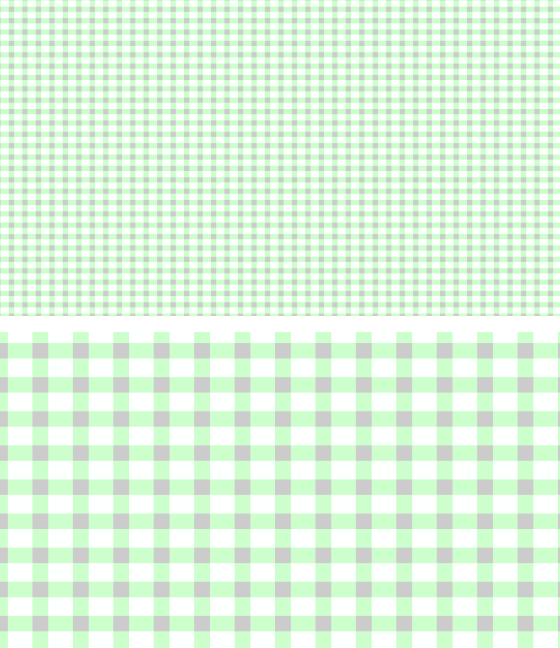
Top: the whole. Bottom: its middle third, enlarged.
Reproduce this pattern procedurally as a Shadertoy shader.

```glsl
// Gingham check: pale green bands run both ways over white and turn grey
// where they cross. Each axis is a repeated box profile with analytic edge
// coverage, and the two coverages select the colour.

// Lengths are fractions of the canvas height; x = columns, y = rows
const vec2 REPEATS = vec2(41.69, 27.80);           // repeats across and down
const float ASPECT = 16.0 / 9.0;                   // design proportions
const vec2 PERIOD = vec2(ASPECT, 1.0) / REPEATS;
const vec2 BAND_WIDTH = vec2(0.0167, 0.0163);
const vec2 FIRST_BAND = vec2(0.0363, 0.0294);      // centre, from the top left

const vec3 GROUND_COLOR = vec3(0.995, 1.0, 1.0);
const vec3 BAND_COLOR = vec3(0.80, 1.0, 0.80);
const vec3 CROSSING_COLOR = vec3(0.80, 0.80, 0.80);

// Coverage of the column bands (x) and row bands (y) at a point
vec2 bandCoverage(vec2 p, float pixelSize) {
    vec2 cell = (p - FIRST_BAND) / PERIOD;
    vec2 centreDistance = abs(cell - round(cell)) * PERIOD;
    return clamp((0.5 * BAND_WIDTH - centreDistance) / pixelSize + 0.5, 0.0, 1.0);
}

void mainImage(out vec4 fragColor, in vec2 fragCoord) {
    float pixelSize = 1.0 / iResolution.y;
    vec2 p = vec2(fragCoord.x, iResolution.y - fragCoord.y) * pixelSize;
    vec2 band = bandCoverage(p, pixelSize);

    // Blend along the columns, then across the rows
    vec3 betweenRows = mix(GROUND_COLOR, BAND_COLOR, band.x);
    vec3 onRow = mix(BAND_COLOR, CROSSING_COLOR, band.x);
    fragColor = vec4(mix(betweenRows, onRow, band.y), 1.0);
}
```
